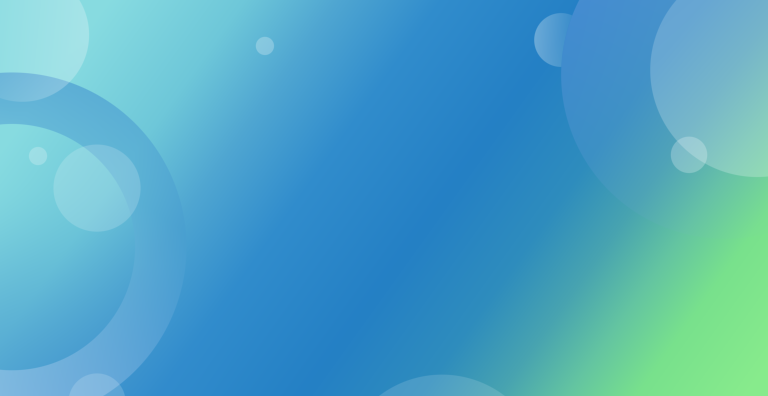
This background is drawn by a Shadertoy shader. Its source:

```glsl
// Diagonal cyan, blue and green gradient with translucent discs and rings.

// Lengths are in canvas heights, origin at the lower left.
const vec2 GRADIENT_AXIS = vec2(0.81, -0.58);
const float GRADIENT_OFFSET = 0.58;

// Gradient stops: colour and position along the axis.
const int STOP_COUNT = 10;
const vec4 STOPS[STOP_COUNT] = vec4[](
    vec4(0.53, 0.86, 0.88, 0.22),
    vec4(0.43, 0.78, 0.85, 0.50),
    vec4(0.31, 0.65, 0.82, 0.69),
    vec4(0.19, 0.55, 0.80, 0.90),
    vec4(0.14, 0.50, 0.77, 1.20),
    vec4(0.18, 0.55, 0.74, 1.44),
    vec4(0.28, 0.64, 0.69, 1.60),
    vec4(0.39, 0.77, 0.63, 1.74),
    vec4(0.47, 0.88, 0.55, 1.88),
    vec4(0.53, 0.92, 0.55, 2.10));

// Plain bubbles: centre, radius, opacity.
const int BUBBLE_COUNT = 6;
const vec4 BUBBLES[BUBBLE_COUNT] = vec4[](
    vec4(0.245, 0.525, 0.110, 0.19),
    vec4(0.096, 0.606, 0.023, 0.26),
    vec4(0.245, -0.015, 0.072, 0.18),
    vec4(0.669, 0.884, 0.023, 0.28),
    vec4(1.740, 0.609, 0.046, 0.27),
    vec4(1.116, -0.207, 0.261, 0.15));

const vec3 WHITE = vec3(0.94, 0.97, 0.98);
const vec3 PALE_BLUE = vec3(0.78, 0.85, 0.96);
const vec3 SOFT_BLUE = vec3(0.50, 0.64, 0.90);
const vec3 DEEP_BLUE = vec3(0.22, 0.53, 0.80);

const vec2 LEFT_RING = vec2(0.030, 0.376);
const vec2 LEFT_RADII = vec2(0.311, 0.441);
const vec2 RIGHT_DISC = vec2(1.831, 0.811);
const float RIGHT_RADIUS = 0.414;
const float CORNER_TINT = 0.45;

// Antialiased coverage of a disc.
float disc(vec2 p, vec2 centre, float radius) {
    float soft = 0.75 / iResolution.y;
    return 1.0 - smoothstep(-soft, soft, length(p - centre) - radius);
}

// Opacity running from opacity.x to opacity.y across a disc.
float fade(vec2 p, vec2 centre, float radius, vec2 axis, vec2 opacity) {
    float t = 0.5 + 0.5 * dot(p - centre, axis) / radius;
    return max(mix(opacity.x, opacity.y, clamp(t, 0.0, 1.0)), 0.0);
}

vec3 glassDisc(vec3 colour, vec3 tint, vec2 p, vec2 centre, float radius,
               vec2 axis, vec2 opacity) {
    float alpha = fade(p, centre, radius, axis, opacity);
    return mix(colour, tint, alpha * disc(p, centre, radius));
}

vec3 background(vec2 p) {
    float s = dot(p, GRADIENT_AXIS) + GRADIENT_OFFSET;
    vec3 colour = STOPS[0].rgb;
    for (int i = 1; i < STOP_COUNT; i++) {
        float start = STOPS[i - 1].w;
        float t = clamp((s - start) / (STOPS[i].w - start), 0.0, 1.0);
        colour = mix(colour, STOPS[i].rgb, t);
    }
    // Deeper blue in the lower left corner
    float corner = (1.0 - smoothstep(0.0, 0.55, p.y))
                 * (1.0 - smoothstep(0.0, 0.70, p.x));
    return mix(colour, DEEP_BLUE, CORNER_TINT * corner);
}

void mainImage(out vec4 fragColor, in vec2 fragCoord) {
    vec2 p = fragCoord / iResolution.y;
    vec3 colour = background(p);

    // Left ring: blue at the top, pale at the bottom
    float ring = disc(p, LEFT_RING, LEFT_RADII.y)
               * (1.0 - disc(p, LEFT_RING, LEFT_RADII.x));
    float blueTop = fade(p, LEFT_RING, LEFT_RADII.y,
                         vec2(0.0, 1.0), vec2(-0.45, 0.55));
    float paleBase = fade(p, LEFT_RING, LEFT_RADII.y,
                          vec2(-0.57, -0.82), vec2(-0.11, 0.49));
    colour = mix(colour, DEEP_BLUE, ring * blueTop);
    colour = mix(colour, PALE_BLUE, ring * paleBase);

    // Upper left disc
    colour = glassDisc(colour, WHITE, p, vec2(0.056, 0.912), 0.169,
                       vec2(1.0, -0.1), vec2(0.0, 0.30));

    // Small disc tucked behind the large right disc
    float visible = 1.0 - disc(p, RIGHT_DISC, RIGHT_RADIUS);
    colour = glassDisc(colour, WHITE, p, vec2(1.417, 0.899), 0.068,
                       vec2(1.0, 0.0), vec2(0.34, 0.02) * visible);

    // Nested right discs
    colour = glassDisc(colour, SOFT_BLUE, p, RIGHT_DISC, RIGHT_RADIUS,
                       vec2(0.30, -0.95), vec2(0.42, 0.02));
    colour = glassDisc(colour, WHITE, p, vec2(1.912, 0.823), 0.270,
                       vec2(0.0, -1.0), vec2(0.17, 0.26));

    // Bubbles
    for (int i = 0; i < BUBBLE_COUNT; i++) {
        vec4 bubble = BUBBLES[i];
        colour = mix(colour, WHITE, bubble.w * disc(p, bubble.xy, bubble.z));
    }
    fragColor = vec4(colour, 1.0);
}
```
